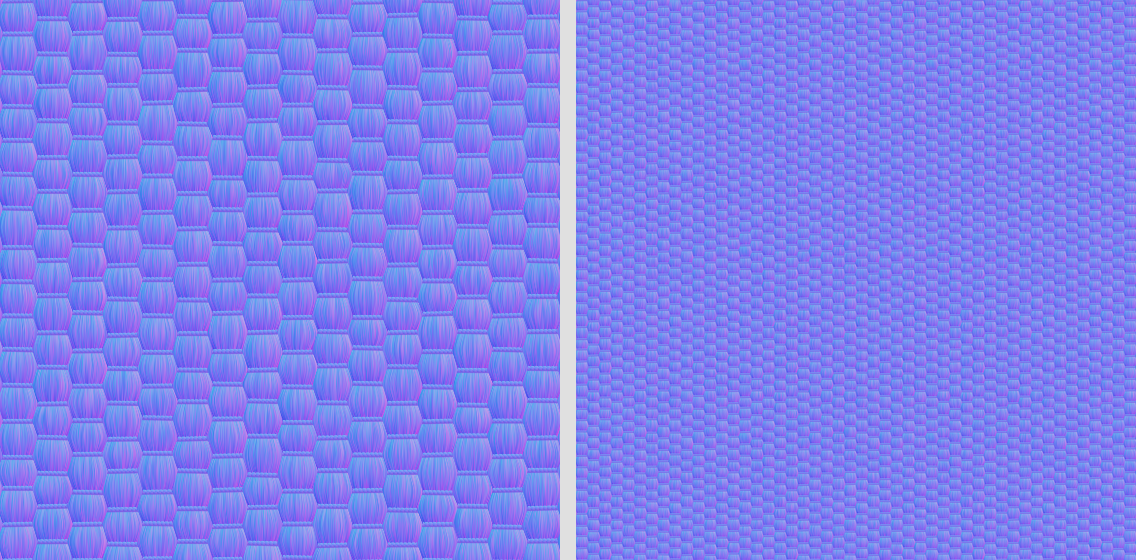
Left, the tile; right, the same tile 3 across and 3 down.
A WebGL 1 fragment shader for this texture map:

```glsl
precision highp float;

// Normal map of woven straw: 16 by 16 bulging fibre bundles in staggered columns,
// each tied off by a twisted cord. Each pixel shades its two nearest columns, then
// keeps the one whose bundle covers it; slopes go to red and green.

uniform vec2 u_resolution;

const float CELLS = 16.0;

float hash(vec2 p) {
  vec3 q = fract(p.xyx * vec3(0.1031, 0.1030, 0.0973));
  q += dot(q, q.yzx + 33.33);
  return fract((q.x + q.y) * q.z);
}

float noise(vec2 p) {
  vec2 i = floor(p);
  vec2 f = fract(p);
  f = f * f * (3.0 - 2.0 * f);
  return mix(mix(hash(i), hash(i + vec2(1.0, 0.0)), f.x),
             mix(hash(i + vec2(0.0, 1.0)), hash(i + 1.0), f.x), f.y);
}

// Height of a cord within its column, with wrapped jitter and tilt
float cordHeight(float column, float row, float x) {
  vec2 id = mod(vec2(column, row), CELLS);
  float shift = 0.15 * (hash(id + 3.7) - 0.5);
  float tilt = 0.05 * (hash(id + 41.3) - 0.5);
  return row + shift - tilt * x;
}

// Slopes of the fibres: s runs across the bundle, t from bottom to top
vec2 fibreSlope(float s, float t, vec2 id) {
  vec2 seed = id * vec2(37.0, 17.0) + 60.0;
  float u = s + 0.07 * (noise(vec2(s * 4.0, t * 2.0) + seed) - 0.5);
  // Two layers leaning opposite ways make the strands cross
  float strands = noise(vec2((u - 0.09 * t) * 17.0, t * 1.5) + seed) - 0.5;
  float fine = noise(vec2((u + 0.11 * t) * 25.0, t * 2.0) + seed + 9.0) - 0.5;
  float lift = noise(vec2(u * 21.0, t * 1.5) + seed + 23.0) - 0.5;
  return vec2(0.19 * strands + 0.25 * fine, 0.13 * lift - 0.04 * fine);
}

// Colour of one column in rgb, distance from its axis over its half width in a
vec4 shadeColumn(vec2 p, float column, float pixel) {
  float x = p.x - column - 0.5;
  float y = p.y - 0.5 * mod(column, 2.0);

  // Cords below and above this point
  float row = floor(y + 0.5);
  if (y < cordHeight(column, row, x)) row -= 1.0;
  float low = cordHeight(column, row, x);
  float high = cordHeight(column, row + 1.0, x);
  float t = clamp((y - low) / (high - low), 0.0, 1.0);
  vec2 id = mod(vec2(column, row), CELLS);

  // Bundle: pinched at the cords, widest halfway, rounded like a barrel
  float bulge = 1.0 - pow(abs(2.0 * t - 1.0), 1.6);
  float s = x / mix(0.41, 0.57, bulge);
  float rim = smoothstep(0.6, 1.05, abs(s));
  vec2 slope = vec2(0.085 * s, 0.32 * (t - 0.5));
  slope.x += 0.04 * rim * sign(s);
  slope.y += 0.08 * rim * (t - 0.7);
  slope += fibreSlope(s, t, id);

  // Crease where the fibres slip under the cord
  float d = (y - low < high - y) ? y - low : y - high;
  float crease = smoothstep(-0.105, -0.06, d) * (1.0 - step(0.0, d));
  slope = mix(slope, vec2(-0.02, -0.18), 0.8 * crease);
  float blue = 0.945 - 0.4 * dot(slope, slope) - 0.04 * crease;
  vec3 color = vec3(vec2(0.497, 0.507) + slope, blue);

  // Cord: rounded slanted beads, lit above and dark beneath
  float bead = fract(x * 8.5 + d * 3.0 + hash(id + 7.1)) - 0.5;
  float gap = 4.0 * bead * bead;
  float thickness = 0.062 - 0.016 * gap;
  float across = clamp(d / thickness, -1.0, 1.0);
  vec2 cordSlope = vec2(0.28 * bead * (1.0 - gap), 0.17 * across);
  vec3 cord = vec3(vec2(0.48, 0.54) + cordSlope, 0.96 - 0.06 * max(-across, 0.0));
  cord -= vec3(0.03, 0.05, 0.03) * gap * gap;
  float edge = max(abs(d) - thickness, abs(x) - 0.42);
  color = mix(color, cord, 1.0 - smoothstep(-0.7 * pixel, 0.7 * pixel, edge));

  return vec4(color, abs(s));
}

void main() {
  vec2 p = gl_FragCoord.xy / u_resolution * CELLS;
  float pixel = CELLS / u_resolution.x;

  float column = floor(p.x - 0.5);
  vec4 left = shadeColumn(p, column, pixel);
  vec4 right = shadeColumn(p, column + 1.0, pixel);

  // The bundle relatively nearer to its axis lies on top
  float cover = smoothstep(-2.0 * pixel, 2.0 * pixel, left.a - right.a);
  gl_FragColor = vec4(mix(left.rgb, right.rgb, cover), 1.0);
}
```
